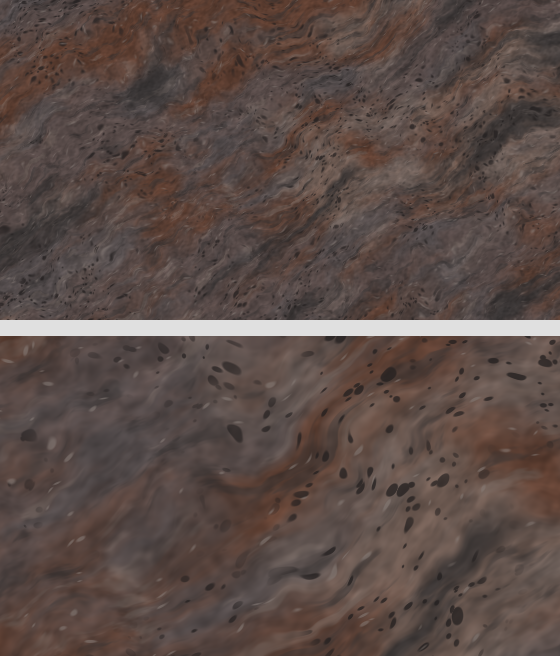
Top, the full canvas; bottom, a detail of the centre.
Reproduce this texture procedurally as a WebGL 2 fragment shader.

```glsl
#version 300 es
precision highp float;
// Weathered brown stone with slanting rust streaks, charcoal veins and mineral flecks.

uniform vec2 u_resolution;
out vec4 fragColor;

const float GRAIN_ANGLE = 0.59;
const vec3 MAUVE = vec3(0.335, 0.285, 0.277);
const vec3 RUST = vec3(0.365, 0.242, 0.190);
const vec3 PALE = vec3(0.465, 0.415, 0.390);
const vec3 SLATE = vec3(0.305, 0.295, 0.305);
const vec3 CHARCOAL = vec3(0.205, 0.192, 0.192);
const vec3 SPECK = vec3(0.135, 0.120, 0.120);
const vec3 FLECK = vec3(0.530, 0.490, 0.470);

float hash(vec2 p) {
    return fract(sin(dot(p, vec2(127.1, 311.7))) * 43758.545);
}

mat2 rotation(float angle) {
    float c = cos(angle), s = sin(angle);
    return mat2(c, -s, s, c);
}

float noise(vec2 p) {
    vec2 cell = floor(p), f = fract(p);
    f = f * f * (3.0 - 2.0 * f);
    float low = mix(hash(cell), hash(cell + vec2(1.0, 0.0)), f.x);
    float high = mix(hash(cell + vec2(0.0, 1.0)), hash(cell + vec2(1.0, 1.0)), f.x);
    return mix(low, high, f.y);
}

float fbm(vec2 p, int octaves) {
    float sum = 0.0, total = 0.0, amplitude = 0.5;
    for (int i = 0; i < octaves; i++) {
        sum += amplitude * noise(p);
        total += amplitude;
        amplitude *= 0.55;
        p = p * 2.03 + vec2(17.3, 9.1);
    }
    return sum / total;
}

// Coverage of scattered oval chips; size is the largest radius in cells.
float chips(vec2 p, float density, float size, float stretch, float share, float seed) {
    vec2 q = p * density, home = floor(q);
    float blur = density / u_resolution.y;
    float cover = 0.0;
    for (int y = -1; y <= 1; y++) {
        for (int x = -1; x <= 1; x++) {
            vec2 cell = home + vec2(x, y);
            vec2 key = cell + seed;
            vec2 centre = cell + vec2(hash(key), hash(key + 31.7));
            vec2 d = rotation(hash(key + 5.3) - 0.5) * (q - centre);
            float radius = size * mix(0.35, 1.0, pow(hash(key + 11.9), 2.0));
            float chip = 1.0 - smoothstep(radius - blur, radius + blur, length(d * vec2(1.0 / stretch, 1.0)));
            cover = max(cover, chip * step(hash(key + 77.1), share));
        }
    }
    return cover;
}

void main() {
    vec2 p = gl_FragCoord.xy / u_resolution.y;

    // Grain space: x runs along the streaks, bent by broad and fine warps.
    vec2 g = rotation(GRAIN_ANGLE) * p;
    vec2 bend = vec2(fbm(p * 2.2 + 3.1, 3), fbm(p * 2.2 + 41.7, 3)) - 0.5;
    vec2 ragged = vec2(fbm(p * 14.0 + 8.3, 3), fbm(p * 14.0 + 23.9, 3)) - 0.5;
    vec2 w = g + 0.22 * bend + 0.045 * ragged;

    // Broad mineral zones.
    float rust = smoothstep(0.40, 0.66, fbm(w * vec2(2.4, 5.2) + 12.4, 6));
    float pale = smoothstep(0.53, 0.76, fbm(w * vec2(2.6, 4.6) + 57.2, 6));
    float slate = smoothstep(0.50, 0.70, fbm(w * vec2(3.5, 11.0) + 83.6, 5));
    float vein = smoothstep(0.54, 0.70, fbm(w * vec2(1.5, 6.5) + 29.8, 6));

    vec3 colour = mix(MAUVE, RUST, rust);
    colour = mix(colour, SLATE, 0.55 * slate);
    colour = mix(colour, PALE, 0.65 * pale);
    colour = mix(colour, CHARCOAL, 0.88 * vein);

    // Thin pale and dark strokes along the grain.
    float stroke = fbm(w * vec2(13.0, 48.0) + 6.5, 4);
    colour = mix(colour, PALE, 0.45 * smoothstep(0.60, 0.82, stroke) * (1.0 - 0.6 * vein));
    colour = mix(colour, CHARCOAL, 0.50 * smoothstep(0.42, 0.22, stroke));

    // Rough surface relief and fine grit.
    float relief = fbm(w * vec2(30.0, 62.0) + 19.0, 3) - 0.5;
    float grit = noise(g * vec2(105.0, 150.0)) - 0.5;
    colour *= 1.0 + 0.42 * relief + 0.16 * grit;

    // Dark pits gather in clusters; bright flecks are sparse.
    float cluster = smoothstep(0.36, 0.62, fbm(p * 6.0 + 71.0, 3));
    float pits = max(chips(w, 30.0, 0.23, 1.5, 0.36, 2.0), chips(w, 62.0, 0.27, 1.4, 0.30, 47.0));
    float flecks = chips(w, 48.0, 0.13, 2.6, 0.20, 91.0);
    colour = mix(colour, SPECK, 0.75 * pits * cluster);
    colour = mix(colour, FLECK, 0.55 * flecks * (1.0 - 0.5 * vein));

    fragColor = vec4(colour, 1.0);
}
```
